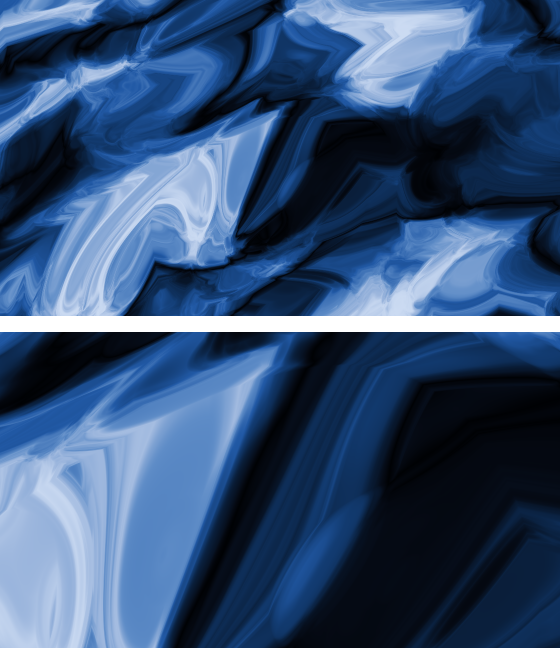
Top: the whole. Bottom: its middle third, enlarged.
This texture is drawn by a WebGL 2 fragment shader. Its source:

```glsl
#version 300 es
precision highp float;

uniform vec2 u_resolution;
out vec4 fragColor;

// Layered plane waves in spread directions, about unit variance
float sineField(vec2 p, float seed) {
    float sum = 0.0;
    for (int i = 0; i < 6; i++) {
        float n = float(i);
        float angle = 0.55 * n + seed * 1.3;
        float freq = 0.6 + 0.9 * fract(n * 0.618 + seed * 0.37);
        sum += sin(freq * dot(p, vec2(cos(angle), sin(angle))) + n * n * 1.7 + seed * 5.1);
    }
    return sum * 0.577;
}

// Kinked domain warp that pleats the plane at ever finer scales
vec2 pleat(vec2 q) {
    float scale = 0.8;
    float amp = 0.75;
    for (int i = 0; i < 5; i++) {
        vec2 s = q * scale * vec2(1.4, 1.0);
        float seed = float(i) * 2.0;
        q += amp * (abs(vec2(sineField(s, seed + 1.0), sineField(s, seed + 2.0))) - 0.8);
        scale *= 1.9;
        amp *= 0.5;
    }
    return q;
}

// Sharp bright crests summed over octaves, zero mean
float crests(vec2 q) {
    float sum = 0.0;
    float scale = 1.2;
    float amp = 1.0;
    for (int i = 0; i < 6; i++) {
        sum += amp * (0.8 - abs(sineField(q * scale * vec2(1.3, 1.0), float(i) + 13.0)));
        scale *= 2.0;
        amp *= 0.55;
    }
    return sum;
}

// Black through deep blue to pale blue
vec3 blueRamp(float t) {
    const float stops[8] = float[8](0.0, 0.085, 0.27, 0.485, 0.71, 0.875, 0.96, 1.0);
    const vec3 tones[8] = vec3[8](
        vec3(0.0, 0.005, 0.015), vec3(0.02, 0.04, 0.08),
        vec3(0.04, 0.13, 0.25), vec3(0.07, 0.23, 0.44),
        vec3(0.13, 0.35, 0.65), vec3(0.37, 0.55, 0.78),
        vec3(0.62, 0.72, 0.87), vec3(0.80, 0.86, 0.95));
    vec3 color = tones[0];
    for (int i = 1; i < 8; i++) {
        float blend = (t - stops[i - 1]) / (stops[i] - stops[i - 1]);
        color = mix(color, tones[i], clamp(blend, 0.0, 1.0));
    }
    return color;
}

vec3 silk(vec2 p) {
    // Bands climb to the right, steep at the left and flatter at the right
    vec2 q = vec2(p.x + 0.5 * p.y, p.y - 0.9 * p.x + 0.2 * p.x * p.x);
    q = pleat(q * vec2(4.0, 9.5) + vec2(3.0, 7.0));

    // Dark creases where the broad field crosses zero, lit crests between
    float light = abs(sineField(q, 0.4)) * exp(0.55 * crests(q));
    return blueRamp(tanh(0.8 * light));
}

void main() {
    // Four samples per pixel smooth the thin filaments
    vec3 color = vec3(0.0);
    for (int i = 0; i < 4; i++) {
        vec2 offset = vec2(i % 2, i / 2) * 0.5 - 0.25;
        color += silk((gl_FragCoord.xy + offset) / u_resolution.y);
    }
    fragColor = vec4(color * 0.25, 1.0);
}
```
